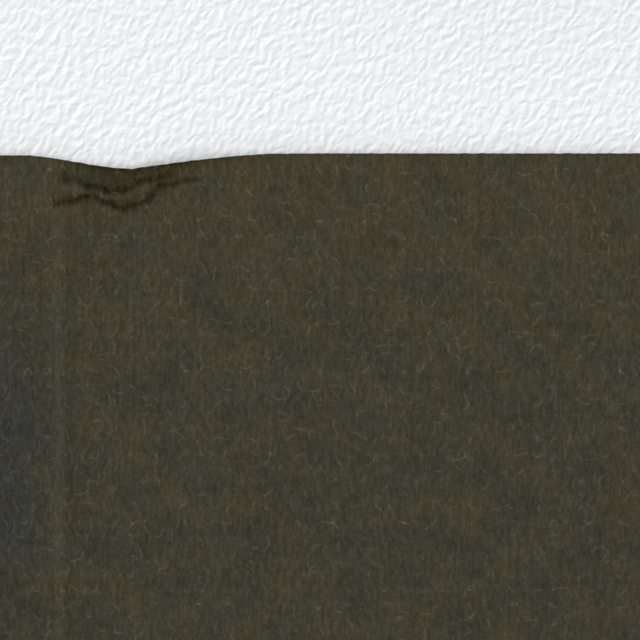
Write a Shadertoy shader that draws this texture.

```glsl
// A dark felt-like sheet with a crumpled upper edge lies on pebbled white plastic.
// Gradient noise makes the emboss and nap, a curve cuts the sheet, line distances
// shape the creases, and hashed cells scatter loose curved fibres.

const vec3 PLASTIC = vec3(0.935, 0.944, 0.951);
const vec3 FELT = vec3(0.249, 0.239, 0.191);
const vec3 FELT_WARM = vec3(0.025, 0.010, -0.008);
const vec3 FELT_COOL = vec3(-0.030, -0.018, 0.016);
const vec2 LIGHT = vec2(-0.6, 0.8);
const float PEBBLE_FREQ = 78.0;
const float PEBBLE_RELIEF = 0.055;
const float NAP_STRENGTH = 0.062;
const float FIBRE_STRENGTH = 0.06;
const float DENT_X = 0.207;
const float DENT_DEPTH = 0.021;
const float FOLD_X = 0.092;

vec2 hash22(vec2 p) {
    vec3 q = fract(p.xyx * vec3(0.1031, 0.1030, 0.0973));
    q += dot(q, q.yzx + 33.33);
    return fract((q.xx + q.yz) * q.zy);
}

float corner(vec2 cell, vec2 offset) {
    float angle = 6.2832 * hash22(cell + 71.0).x;
    return dot(vec2(cos(angle), sin(angle)), offset);
}

// Gradient noise, about -0.7 to 0.7
float noise(vec2 p) {
    vec2 i = floor(p), f = fract(p);
    vec2 u = f * f * f * (f * (f * 6.0 - 15.0) + 10.0), e = vec2(1.0, 0.0);
    return mix(mix(corner(i, f), corner(i + e, f - e), u.x),
               mix(corner(i + e.yx, f - e.yx), corner(i + 1.0, f - 1.0), u.x), u.y);
}

float segmentDist(vec2 p, vec2 a, vec2 b) {
    vec2 d = b - a;
    return length(p - a - d * clamp(dot(p - a, d) / dot(d, d), 0.0, 1.0));
}

float bell(float x, float width) {
    return exp(-x * x / (width * width));
}

// Height of the sheet's upper edge, with an uneven dent
float edgeHeight(float x) {
    float left = smoothstep(0.03, DENT_X, x);
    float right = pow(clamp(1.0 - (x - DENT_X) / 0.22, 0.0, 1.0), 1.5);
    float dent = x < DENT_X ? left : right;
    return mix(0.757, 0.760, smoothstep(0.2, 0.5, x)) - DENT_DEPTH * dent
         + 0.0010 * noise(vec2(x * 75.0, 3.0));
}

float pebbleHeight(vec2 p) {
    vec2 q = mat2(0.88, 0.48, -0.48, 0.88) * p * PEBBLE_FREQ;
    q += 0.5 * vec2(noise(q * 0.6), noise(q * 0.6 + 19.0));
    return noise(q * vec2(1.25, 0.9)) + 0.4 * noise(q * 2.1 + 7.0);
}

vec3 plastic(vec2 p, float above) {
    vec2 e = vec2(0.002, 0.0);
    vec2 slope = vec2(pebbleHeight(p + e) - pebbleHeight(p - e),
                      pebbleHeight(p + e.yx) - pebbleHeight(p - e.yx));
    float relief = clamp(-dot(slope, LIGHT) * 2.0, -1.2, 1.0);
    vec3 col = PLASTIC + PEBBLE_RELIEF * relief;
    col -= 0.012 * smoothstep(0.3, 0.9, p.x) * smoothstep(0.8, 1.0, p.y);
    // Contact shadow, wider beside the lifted dent
    float lift = bell(p.x - 0.27, 0.10);
    col -= 0.055 * exp(-above / 0.022);
    col -= (0.13 + 0.08 * lift) * exp(-above / mix(0.004, 0.008, lift));
    return col;
}

// Short arcs, one at most in each hashed cell
float fibres(vec2 p, float px) {
    float sum = 0.0;
    for (int layer = 0; layer < 4; layer++) {
        float k = float(layer);
        vec2 q = p * (20.0 + 9.0 * k) + k * 17.3;
        vec2 cell = floor(q), r = hash22(cell), s = hash22(cell + 43.0);
        vec2 d = fract(q) - 0.5 - (r - 0.5) * 0.3;
        float angle = 6.2832 * s.x;
        d = mat2(cos(angle), sin(angle), -sin(angle), cos(angle)) * d;
        d.y += (s.y - 0.5) * 3.0 * d.x * d.x;
        float width = max(0.0008, px) * (20.0 + 9.0 * k);
        sum += bell(d.y, width) * smoothstep(0.32, 0.18, abs(d.x)) * step(0.45, r.y) * s.y;
    }
    return sum;
}

// Crumpled pocket: dark furrows with lit ridges above them
float creases(vec2 p) {
    vec2 q = p + 0.006 * vec2(noise(p * 55.0), noise(p * 48.0 + 31.0));
    vec2 a = vec2(0.088, 0.682), b = vec2(0.140, 0.695), c = vec2(0.190, 0.674);
    vec2 d = vec2(0.228, 0.684), e = vec2(0.246, 0.709), f = vec2(0.305, 0.720);
    float lower = min(min(segmentDist(q, a, b), segmentDist(q, b, c)),
                  min(segmentDist(q, c, d), min(segmentDist(q, d, e), segmentDist(q, e, f))));
    vec2 h = vec2(0.100, 0.722), m = vec2(0.178, 0.700), n = vec2(0.270, 0.729);
    float upper = min(segmentDist(q, h, m), segmentDist(q, m, n));
    float ridge = min(segmentDist(q, h - vec2(0.0, 0.014), m - vec2(0.0, 0.010)),
                      segmentDist(q, m + vec2(0.014, -0.006), n - vec2(0.03, 0.016)));
    float pocket = bell(length((p - vec2(0.182, 0.708)) / vec2(1.9, 1.0)), 0.036);
    return 0.035 * bell(ridge, 0.005) - 0.075 * bell(lower, 0.0055)
         - 0.060 * bell(upper, 0.006) - 0.035 * pocket + 0.05 * pocket * noise(q * 95.0);
}

vec3 felt(vec2 p, float below, float px) {
    vec2 warp = p + 0.004 * vec2(noise(p * 28.0), noise(p * 28.0 + 11.0));
    float nap = 0.65 * noise(warp * vec2(150.0, 62.0)) + 0.5 * noise(warp * vec2(235.0, 150.0) + 5.0)
              + 0.35 * noise(warp * vec2(55.0, 30.0)) + 0.2 * noise(p * 11.0);
    vec3 col = FELT + NAP_STRENGTH * nap;
    // Broad stains, warmer above and cooler by the lower left side
    col += FELT_WARM * (0.5 * smoothstep(0.3, 0.75, p.y) + 1.2 * noise(p * 17.0 + 3.0));
    col += FELT_COOL * bell(p.x, 0.06) * bell(p.y - 0.28, 0.22);
    col += 0.024 * bell(p.x - FOLD_X + 0.002 * noise(p * 20.0), 0.009) * smoothstep(0.70, 0.60, p.y);
    col -= 0.012 * bell(p.x - FOLD_X - 0.016, 0.010);
    col += FIBRE_STRENGTH * fibres(p, px) * vec3(1.0, 0.96, 0.82);
    // Darkened rim, thickest along the dent
    float dent = smoothstep(0.08, 0.17, p.x) * smoothstep(0.40, 0.24, p.x);
    col -= (0.035 + 0.065 * dent) * exp(-below / mix(0.003, 0.009, dent));
    return max(col + creases(p), vec3(0.075, 0.073, 0.045));
}

void mainImage(out vec4 fragColor, in vec2 fragCoord) {
    vec2 p = fragCoord / iResolution.xy;
    float px = 1.0 / iResolution.y;
    float above = p.y - edgeHeight(p.x);
    float onPlastic = smoothstep(-px, px, above);
    vec3 col = mix(felt(p, max(-above, 0.0), px), plastic(p, max(above, 0.0)), onPlastic);
    fragColor = vec4(clamp(col, 0.0, 1.0), 1.0);
}
```
